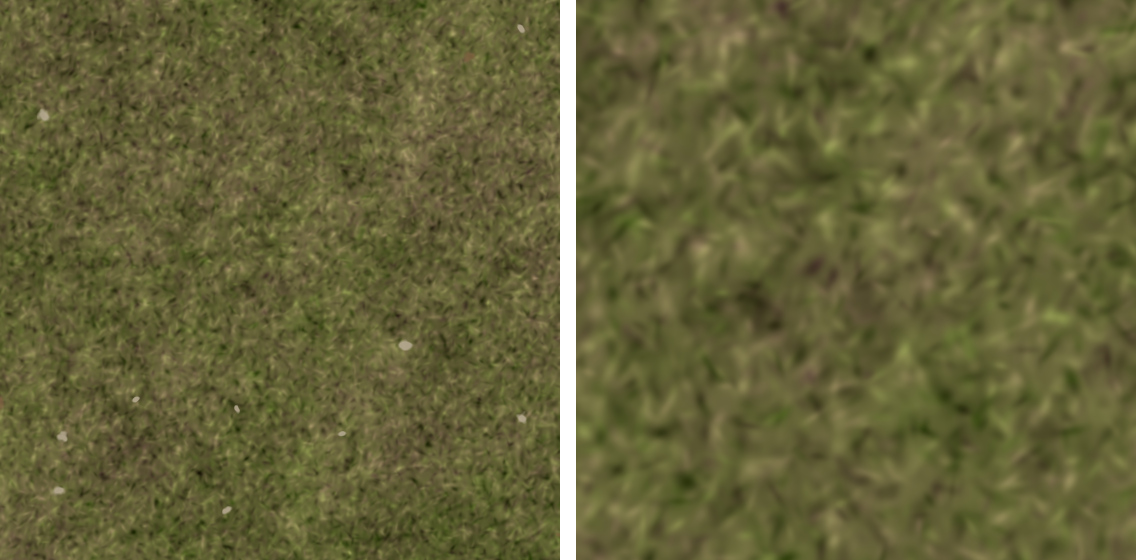
Left: the whole. Right: its middle third, enlarged.
This texture is drawn by a WebGL 1 fragment shader. Its source:

```glsl
precision highp float;
// Worn lawn seen from above: broad patches of green and dry turf,
// covered by layers of short soft blades set at random angles,
// with a few dark hollows and small pale chips scattered on top.

uniform vec2 u_resolution;

vec3 hash3(vec2 p) {
  vec3 q = fract(p.xyx * vec3(0.1031, 0.1030, 0.0973));
  q += dot(q, q.yxz + 33.33);
  return fract((q.xxy + q.yzz) * q.zyx);
}

float noise(vec2 p) {
  vec2 i = floor(p);
  vec2 f = fract(p);
  f = f * f * (3.0 - 2.0 * f);
  float low = mix(hash3(i).x, hash3(i + vec2(1.0, 0.0)).x, f.x);
  float high = mix(hash3(i + vec2(0.0, 1.0)).x, hash3(i + 1.0).x, f.x);
  return mix(low, high, f.y);
}

// Centred fractal noise, roughly -0.4 to 0.4
float fbm(vec2 p) {
  float sum = 0.0;
  float weight = 0.5;
  for (int i = 0; i < 4; i++) {
    sum += weight * (noise(p) - 0.5);
    p = mat2(0.8, 0.6, -0.6, 0.8) * p * 2.03 + 17.3;
    weight *= 0.55;
  }
  return sum;
}

// One layer of blades: x = change of brightness, y = change of dryness
vec2 blades(vec2 p, float seed) {
  vec2 cell = floor(p);
  vec2 sum = vec2(0.0);
  for (int y = -1; y <= 1; y++) {
    for (int x = -1; x <= 1; x++) {
      vec2 id = cell + vec2(float(x), float(y));
      vec3 place = hash3(id + seed);
      vec3 look = hash3(id + seed + 71.7);
      // Angles cover the half turn but gather around upright
      float lean = 2.0 * place.z - 1.0;
      float angle = 1.57 + 1.57 * lean * (0.5 + 0.5 * abs(lean));
      vec2 along = vec2(cos(angle), sin(angle));
      vec2 d = p - id - place.xy;
      vec2 size = vec2(mix(0.22, 0.42, look.x), mix(0.12, 0.2, look.y));
      vec2 q = vec2(dot(d, along), dot(d, vec2(-along.y, along.x))) / size;
      float mask = exp(-0.5 * dot(q, q));
      sum += mask * (vec2(look.z, fract(look.x * 7.0 + look.z * 3.0)) - 0.5);
    }
  }
  return sum;
}

// Soft irregular spot, present in a share of the cells
float spots(vec2 p, float seed, float share, float radius, float blur) {
  vec2 id = floor(p);
  vec3 place = hash3(id + seed);
  vec3 look = hash3(id + seed + 13.1);
  vec2 d = p - id - mix(vec2(0.2), vec2(0.8), place.xy);
  float angle = 6.283 * look.x;
  d = mat2(cos(angle), sin(angle), -sin(angle), cos(angle)) * d;
  d.y *= 1.0 + 0.8 * look.y;
  float r = radius * mix(0.55, 1.0, look.z);
  float edge = length(d) + r * 0.9 * (noise(p * 1.4 / radius) - 0.5);
  return step(place.z, share) * (1.0 - smoothstep(r * (1.0 - blur), r * (1.0 + blur), edge));
}

void main() {
  vec2 uv = gl_FragCoord.xy / min(u_resolution.x, u_resolution.y);

  // Broad turf patches and a mid-sized mottle
  float light = 0.12 * fbm(uv * 5.0 + 3.1) + 0.15 * fbm(uv * 19.0 + 40.0);
  float dry = 2.8 * fbm(uv * 4.0 + 91.0) + 2.2 * fbm(uv * 24.0 + 7.0);

  // Blade layers, each turned and rescaled against the last
  vec2 p = uv * 52.0;
  for (int i = 0; i < 4; i++) {
    vec2 blade = blades(p, 19.0 * float(i) + 5.0);
    light += 0.19 * blade.x;
    dry += 1.9 * blade.y;
    p = mat2(0.96, 0.28, -0.28, 0.96) * p * 1.13 + 8.7;
  }

  // Fine grain between the blades
  light += 0.06 * (noise(uv * vec2(150.0, 115.0)) - 0.5);

  // Dark hollows showing through the turf
  float hollow = spots(uv * 9.0, 23.0, 0.35, 0.13, 0.8);
  light -= 0.07 * hollow;
  dry += 0.7 * hollow;

  vec3 turf = vec3(0.385, 0.373, 0.212);
  vec3 color = turf + light * vec3(1.05, 1.0, 0.72);
  color += dry * vec3(0.020, -0.006, 0.024);

  // Pale chips and a few rusty leaf scraps
  float rust = spots(uv * 7.0 + 0.4, 57.0, 0.12, 0.07, 0.5);
  color = mix(color, vec3(0.54, 0.39, 0.27), 0.6 * rust);
  float chip = spots(uv * 6.0, 83.0, 0.3, 0.062, 0.4);
  color = mix(color, vec3(0.73, 0.68, 0.59), 0.85 * chip);

  gl_FragColor = vec4(clamp(color, 0.0, 1.0), 1.0);
}
```
